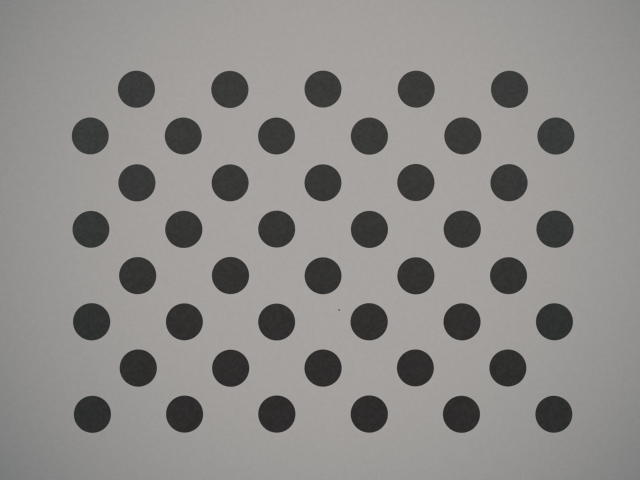
Write a Shadertoy shader that draws this pattern.

```glsl
// Staggered grid of dark printed dots on softly lit grey paper.

// Lengths are fractions of the canvas height.
const float ROWS = 8.0;
const float FIRST_ROW_Y = 0.1372;
const float ROW_PITCH = 0.0958;
const float ROW_STRETCH = 0.000127;   // rows spread slightly towards the top
const float GRID_CENTER_X = 0.673;
const float COLUMN_PITCH = 0.1922;
const float COLUMN_STRETCH = 0.0003;  // columns spread slightly towards the top
const float DOT_RADIUS = 0.0385;
const float RADIUS_JITTER = 0.0004;
const float POSITION_JITTER = 0.0008;
const float EDGE_SOFTNESS = 0.0016;

const vec2 LIGHT_CENTER = vec2(0.69, 0.56);
const vec3 PAPER_COLOR = vec3(0.657, 0.643, 0.632);
const vec3 PAPER_FALLOFF = vec3(0.27, 0.24, 0.225);
const vec3 INK_LOW = vec3(0.178, 0.172, 0.170);
const vec3 INK_HIGH = vec3(0.228, 0.228, 0.224);
const vec3 INK_EDGE_TINT = vec3(-0.006, 0.008, 0.004);
const float PAPER_GRAIN = 0.012;
const float INK_GRAIN = 0.026;
const float GRAIN_SCALE = 190.0;

const vec2 SPECK_POSITION = vec2(0.7066, 0.354);
const float SPECK_RADIUS = 0.0017;

float hash(vec2 p) {
    vec3 q = fract(vec3(p.xyx) * 0.1031);
    q += dot(q, q.yzx + 33.33);
    return fract((q.x + q.y) * q.z);
}

float valueNoise(vec2 p) {
    vec2 cell = floor(p);
    vec2 f = fract(p);
    f = f * f * (3.0 - 2.0 * f);
    float low = mix(hash(cell), hash(cell + vec2(1.0, 0.0)), f.x);
    float high = mix(hash(cell + vec2(0.0, 1.0)), hash(cell + 1.0), f.x);
    return mix(low, high, f.y);
}

// Signed distance to the nearest dot; rows alternate six and five dots.
float dotGrid(vec2 p) {
    float row = clamp(round((p.y - FIRST_ROW_Y) / (ROW_PITCH + 0.0006)), 0.0, ROWS - 1.0);
    float shift = 0.5 - 0.5 * mod(row, 2.0);
    float pitch = COLUMN_PITCH + COLUMN_STRETCH * row;
    float column = round((p.x - GRID_CENTER_X) / pitch - shift) + shift;
    column = clamp(column, -2.0 - shift, 2.0 + shift);

    vec2 center = vec2(GRID_CENTER_X + column * pitch,
                       FIRST_ROW_Y + row * (ROW_PITCH + ROW_STRETCH * row));
    vec2 id = vec2(column * 2.0 + 11.0, row + 3.0);
    center += POSITION_JITTER * (vec2(hash(id), hash(id + 17.0)) - 0.5);
    float radius = DOT_RADIUS + RADIUS_JITTER * (hash(id + 41.0) - 0.5);
    return length(p - center) - radius;
}

float coverage(float distance, float softness) {
    return 1.0 - smoothstep(-softness, softness, distance);
}

void mainImage(out vec4 fragColor, in vec2 fragCoord) {
    vec2 p = fragCoord / iResolution.y;
    float softness = max(EDGE_SOFTNESS, 0.75 / iResolution.y);

    // Paper brightness falls off around the light
    float fromLight = length(p - LIGHT_CENTER);
    vec3 paper = PAPER_COLOR - PAPER_FALLOFF * pow(fromLight, 3.0);

    // Ink fades towards the top and cools towards the sides
    vec3 ink = mix(INK_LOW, INK_HIGH, smoothstep(0.1, 0.8, p.y));
    ink += INK_EDGE_TINT * smoothstep(0.3, 0.55, abs(p.x - GRID_CENTER_X));

    // Fine mottling of paper and ink
    float grain = valueNoise(p * GRAIN_SCALE) + 0.5 * valueNoise(p * GRAIN_SCALE * 2.1) - 0.75;
    paper += PAPER_GRAIN * grain;
    ink += INK_GRAIN * grain;

    // Dots and one small speck
    vec3 color = mix(paper, ink, coverage(dotGrid(p), softness));
    float speck = coverage(length(p - SPECK_POSITION) - SPECK_RADIUS, softness);
    color = mix(color, ink, 0.7 * speck);

    fragColor = vec4(color, 1.0);
}
```
